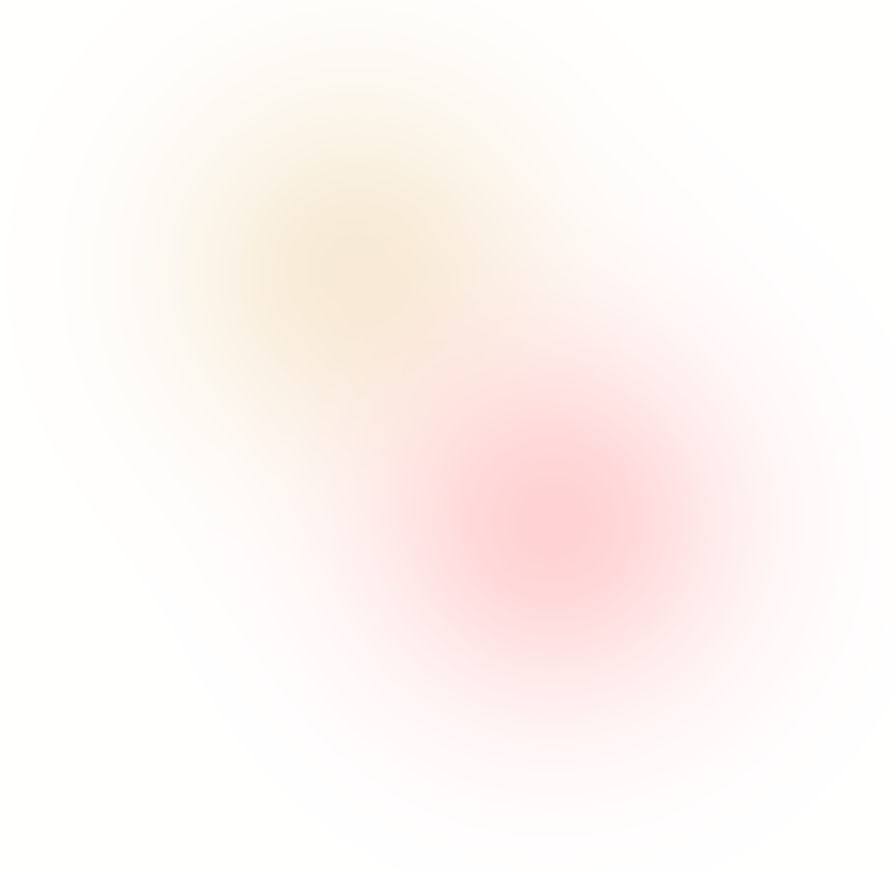
This background is drawn by a WebGL 1 fragment shader. Its source:

```glsl
precision highp float;
// Two soft overlapping glows, warm cream and blush pink, on a white ground.

uniform vec2 u_resolution;

const vec3 PAPER = vec3(1.0, 1.0, 0.998);
const vec3 CREAM = vec3(0.972, 0.922, 0.835);
const vec3 BLUSH = vec3(1.0, 0.822, 0.827);

// Centres are fractions of the canvas; spreads are fractions of its height.
const vec2 CREAM_CENTRE = vec2(0.397, 0.690);
const vec2 BLUSH_CENTRE = vec2(0.618, 0.402);
const float CREAM_SPREAD = 0.148;
const float BLUSH_SPREAD = 0.146;

// Gaussian falloff, round at any canvas shape
float glow(vec2 uv, vec2 centre, float spread) {
    vec2 offset = uv - centre;
    offset.x *= u_resolution.x / u_resolution.y;
    return exp(-0.5 * dot(offset, offset) / (spread * spread));
}

void main() {
    vec2 uv = gl_FragCoord.xy / u_resolution;

    // Cream lies beneath, blush is laid over it
    vec3 colour = mix(PAPER, CREAM, glow(uv, CREAM_CENTRE, CREAM_SPREAD));
    colour = mix(colour, BLUSH, glow(uv, BLUSH_CENTRE, BLUSH_SPREAD));

    gl_FragColor = vec4(colour, 1.0);
}
```
